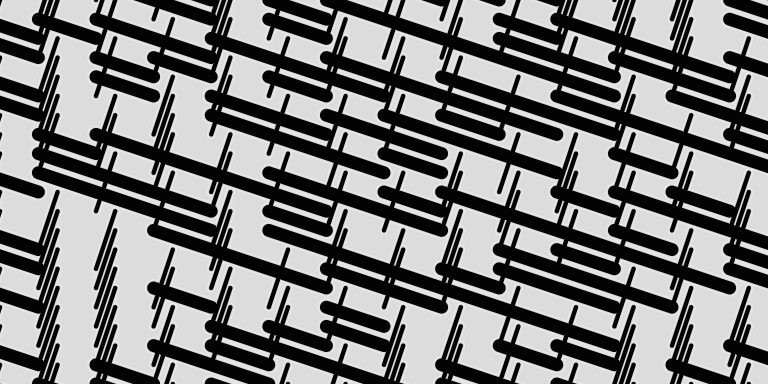
Give the GLSL for this pattern, as a Shadertoy shader.

```glsl
// Woven hatch: a sheared lattice where every cell picks, at random, either a
// thick bar sloping down to the right or a thin stroke perpendicular to it.
// Touching bars merge into long rods; one distance field colours everything.

const vec2 CELL = vec2(0.15, 0.05);      // lattice step, in canvas heights
const vec2 LATTICE_ORIGIN = vec2(0.1, 0.0);
const float BAR_RADIUS = 0.0168;
const float STROKE_RADIUS = 0.0057;
const float BAR_CHANCE = 0.5;

const vec3 INK = vec3(0.01);
const vec3 PAPER = vec3(0.863);
const vec3 RIM = vec3(0.915);            // faint light edge around the ink
const float RIM_OFFSET = 0.0044;
const float RIM_WIDTH = 0.0016;

float hash(vec2 p) {
    vec3 q = fract(vec3(p.xyx) * vec3(0.1031, 0.1030, 0.0973));
    q += dot(q, q.yzx + 33.33);
    return fract((q.x + q.y) * q.z);
}

float capsule(vec2 p, vec2 a, vec2 b, float radius) {
    vec2 pa = p - a, ba = b - a;
    float t = clamp(dot(pa, ba) / dot(ba, ba), 0.0, 1.0);
    return length(pa - ba * t) - radius;
}

// Distance to the one mark owned by a lattice cell
float cellMark(vec2 p, vec2 id) {
    vec2 corner = LATTICE_ORIGIN + id * CELL;
    if (hash(id + 71.0) < BAR_CHANCE)
        return capsule(p, corner, corner + CELL, BAR_RADIUS);
    return capsule(p, corner + vec2(CELL.y, 0.0), corner + vec2(0.0, CELL.x), STROKE_RADIUS);
}

// Nearest mark; strokes hang three rows down, so look further up than down
float hatchDistance(vec2 p) {
    vec2 home = floor((p - LATTICE_ORIGIN) / CELL);
    float d = 1.0;
    for (int row = -4; row <= 1; row++)
        for (int col = -1; col <= 1; col++)
            d = min(d, cellMark(p, home + vec2(col, row)));
    return d;
}

void mainImage(out vec4 fragColor, in vec2 fragCoord) {
    float pixel = 1.0 / iResolution.y;
    vec2 p = fragCoord * pixel;
    p.y = 1.0 - p.y;                     // measure downwards from the top

    float d = hatchDistance(p);
    float rim = (d - RIM_OFFSET) / RIM_WIDTH;
    vec3 ground = mix(PAPER, RIM, exp(-rim * rim));
    float ink = clamp(0.5 - d / pixel, 0.0, 1.0);
    fragColor = vec4(mix(ground, INK, ink), 1.0);
}
```
